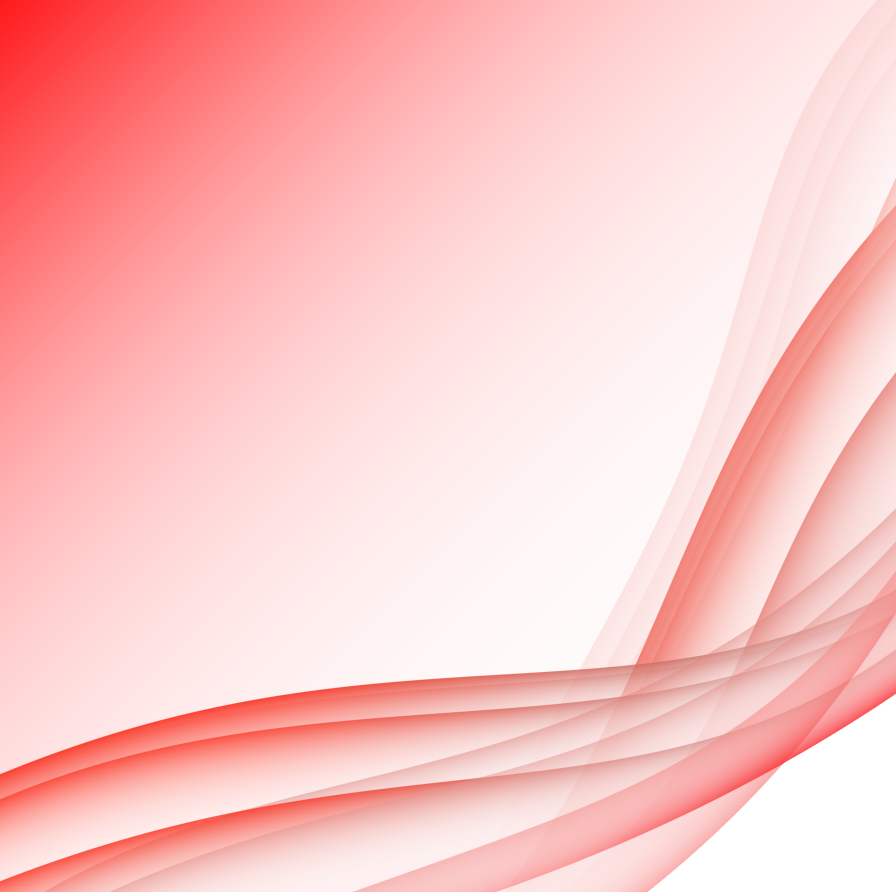
Write a WebGL 2 fragment shader that draws this background.

```glsl
#version 300 es
precision highp float;
// Red glow in the upper left corner fading to white, crossed by two families
// of translucent ribbons. Each ribbon is a smooth curve through five evenly
// spaced heights, with a crisp edge and a tint that decays on its inner side.
uniform vec2 u_resolution;
out vec4 fragColor;

// Quartic through five samples at t = 0, 1/4, 1/2, 3/4, 1 (forward differences).
float bend(float t, float a, float b, float c, float d, float e) {
  float s = t * 4.0;
  float d2 = c - 2.0 * b + a;
  float d3 = d - 3.0 * c + 3.0 * b - a;
  float d4 = e - 4.0 * d + 6.0 * c - 4.0 * b + a;
  return a + s * (b - a + (s - 1.0) / 2.0 * (d2 + (s - 2.0) / 3.0 * (d3 + (s - 3.0) / 4.0 * d4)));
}

// Approximate signed distance, positive below the curve.
float edge(vec2 p, float a, float b, float c, float d, float e) {
  float h = 0.002;
  float slope = (bend(p.x + h, a, b, c, d, e) - bend(p.x - h, a, b, c, d, e)) / (2.0 * h);
  return (bend(p.x, a, b, c, d, e) - p.y) / sqrt(1.0 + slope * slope);
}

float inside(float dist) {
  float soft = 0.8 / min(u_resolution.x, u_resolution.y);
  return smoothstep(-soft, soft, dist);
}

// Veil the inner side with white, then tint it next to the edge.
void ribbon(inout vec3 color, float dist, float veil, vec3 tint, float strength, float width) {
  float mask = inside(dist);
  color = mix(color, vec3(1.0), mask * veil);
  color = mix(color, tint, mask * strength * exp(-max(dist, 0.0) / width));
}

void main() {
  vec2 p = gl_FragCoord.xy / u_resolution;
  vec2 q = p.yx;

  // Diagonal corner glow
  float diag = p.x + 1.0 - p.y;
  float glow = 0.9 * exp(-diag * (1.3 + 1.12 * diag));
  vec3 color = vec3(1.0, 1.0 - glow, 1.0 - glow * 0.99);

  // Faint rising ribbons
  vec3 blush = vec3(0.96, 0.66, 0.65);
  ribbon(color, -edge(q, 0.540, 0.647, 0.770, 0.849, 0.979), 0.1, blush, 0.28, 0.06);
  ribbon(color, -edge(q, 0.560, 0.675, 0.795, 0.880, 1.010), 0.2, blush, 0.22, 0.04);
  ribbon(color, -edge(q, 0.580, 0.700, 0.825, 0.905, 1.060), 0.4, blush, 0.25, 0.05);

  // Strong rising ribbons
  vec3 coral = vec3(0.93, 0.30, 0.24);
  ribbon(color, -edge(q, 0.5625, 0.707, 0.818, 0.982, 1.289), 0.2, coral, 0.68, 0.06);
  ribbon(color, -edge(q, 0.570, 0.715, 0.831, 0.998, 1.302), 0.1, coral, 0.25, 0.03);
  ribbon(color, -edge(q, 0.579, 0.724, 0.844, 1.016, 1.315), 0.35, coral, 0.52, 0.035);
  ribbon(color, -edge(q, 0.618, 0.742, 0.866, 0.977, 1.107), 0.35, coral, 0.32, 0.03);
  ribbon(color, -edge(q, 0.625, 0.820, 0.943, 1.159, 1.497), 0.6, vec3(0.88, 0.33, 0.29), 0.62, 0.045);

  // Sweeping ribbons, red on the left and thinner and browner on the right
  float turn = smoothstep(0.25, 0.85, p.x);
  vec3 scarlet = mix(vec3(0.98, 0.17, 0.10), vec3(0.70, 0.27, 0.23), turn);
  float power = mix(0.9, 0.6, turn);
  float reach = mix(0.038, 0.016, turn);
  ribbon(color, edge(p, 0.132, 0.209, 0.240, 0.260, 0.339), 0.45, scarlet, power, reach);
  ribbon(color, edge(p, 0.127, 0.200, 0.229, 0.252, 0.327), 0.1, scarlet, power * 0.35, reach * 0.6);
  ribbon(color, edge(p, 0.104, 0.175, 0.201, 0.228, 0.312), 0.45, scarlet, power * 0.85, reach * 0.85);
  vec3 dusty = vec3(0.84, 0.40, 0.37);
  ribbon(color, edge(p, -0.031, 0.085, 0.151, 0.245, 0.430), 0.2, dusty, 0.42, 0.022);
  ribbon(color, edge(p, 0.012, 0.087, 0.124, 0.161, 0.272), 0.2, scarlet, power * 0.9, reach * 0.85);
  ribbon(color, edge(p, -0.064, 0.050, 0.119, 0.204, 0.393), 0.25, dusty, 0.38, 0.025);

  // Lowest sweep: an upper edge and a rim lit from beneath
  float rim = edge(p, -0.123, -0.084, -0.018, 0.080, 0.222);
  float side = -edge(q, 0.723, 0.958, 1.107, 1.237, 1.367);
  ribbon(color, edge(p, -0.110, -0.051, 0.038, 0.142, 0.360), 0.3, vec3(0.93, 0.44, 0.42), 0.45, 0.04);
  ribbon(color, -side, 0.0, vec3(0.96, 0.38, 0.37), 0.5, 0.028);
  ribbon(color, -rim, 0.0, vec3(0.98, 0.20, 0.22), mix(0.35, 0.85, smoothstep(0.55, 0.9, p.x)), 0.025);

  // Clear white corner outside both lower edges
  color = mix(color, vec3(1.0), inside(rim) * inside(side));
  fragColor = vec4(color, 1.0);
}
```
